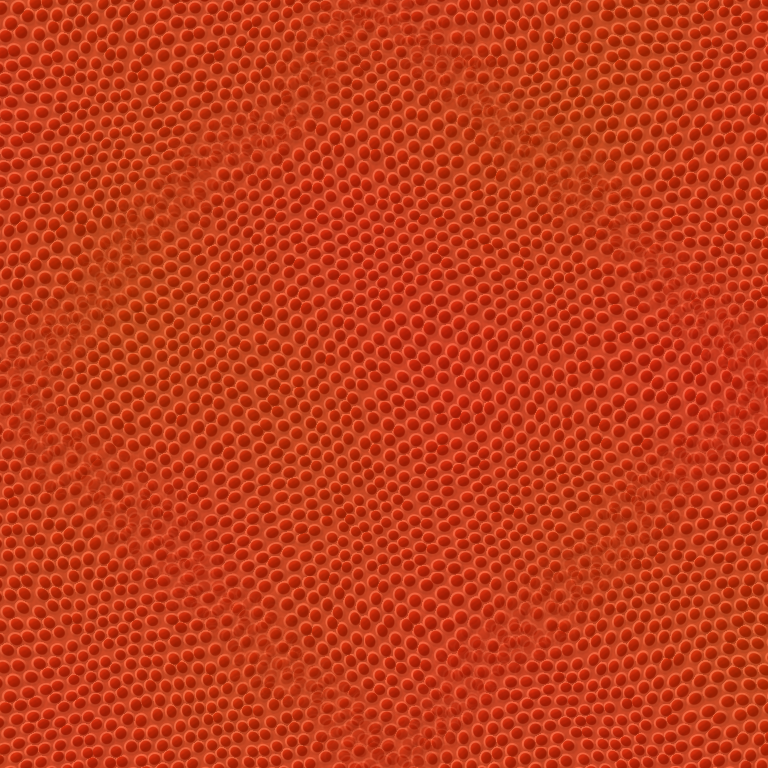
Reproduce this texture procedurally as a Shadertoy shader.

```glsl
// Pebbled orange-red rubber: small red domes with pale rims lit from upper left.
// Two jittered hexagonal lattices cross-fade along a diamond-shaped band,
// and gradient noise bends the rows and drifts the tint.

const float PITCH = 0.0198;       // spacing of the domes in canvas units
const float ROW_HEIGHT = 0.866;   // hexagonal row spacing in cells
const float JITTER = 0.18;        // largest shift of a dome in cells
const float DOME_RADIUS = 0.355;  // in cells
const float RIM_RADIUS = 0.425;
const vec2 LIGHT = vec2(-0.55, 0.835);

const vec3 GROUND = vec3(0.81, 0.285, 0.145);
const vec3 GROUND_SHADE = vec3(0.71, 0.235, 0.11);
const vec3 RIM = vec3(0.95, 0.41, 0.26);
const vec3 DOME_DARK = vec3(0.61, 0.12, 0.015);
const vec3 DOME_MID = vec3(0.70, 0.14, 0.025);
const vec3 DOME_LIT = vec3(0.83, 0.19, 0.05);

vec2 hash2(vec2 p) {
    vec3 q = fract(vec3(p.xyx) * vec3(0.1031, 0.1030, 0.0973));
    q += dot(q, q.yzx + 33.33);
    return fract((q.xx + q.yz) * q.zy);
}

float cornerSlope(vec2 cell, vec2 corner, vec2 local) {
    float angle = 6.2832 * hash2(cell + corner).x;
    return dot(vec2(cos(angle), sin(angle)), local - corner);
}

float gradientNoise(vec2 p) {
    vec2 i = floor(p), f = fract(p);
    vec2 u = f * f * f * (f * (f * 6.0 - 15.0) + 10.0);
    float low = mix(cornerSlope(i, vec2(0, 0), f), cornerSlope(i, vec2(1, 0), f), u.x);
    float high = mix(cornerSlope(i, vec2(0, 1), f), cornerSlope(i, vec2(1, 1), f), u.x);
    return mix(low, high, u.y);
}

mat2 rotation(float angle) {
    float c = cos(angle), s = sin(angle);
    return mat2(c, s, -s, c);
}

// Offset from the nearest dome centre (xy, in cells) and a random value (z)
vec3 nearestDome(vec2 p, float seed) {
    vec3 nearest = vec3(9.0, 9.0, 0.0);
    float baseRow = floor(p.y / ROW_HEIGHT);
    for (int j = -1; j <= 1; j++) {
        float row = baseRow + float(j);
        float shift = 0.5 * mod(row, 2.0);
        for (int i = -1; i <= 1; i++) {
            float column = floor(p.x - shift) + float(i);
            vec2 rnd = hash2(vec2(column, row) + seed);
            float angle = 6.2832 * rnd.x;
            vec2 centre = vec2(column + 0.5 + shift, (row + 0.5) * ROW_HEIGHT);
            centre += JITTER * sqrt(rnd.y) * vec2(cos(angle), sin(angle));
            vec2 v = p - centre;
            if (dot(v, v) < dot(nearest.xy, nearest.xy)) nearest = vec3(v, rnd.x);
        }
    }
    return nearest;
}

// Ground, rim and dome colours for one lattice
vec3 pebbles(vec2 uv, float angle, float seed) {
    vec2 bend = vec2(gradientNoise(uv * 6.0 + seed), gradientNoise(uv * 6.0 + seed + 40.0));
    mat2 turn = rotation(angle);
    vec3 dome = nearestDome(turn * (uv + 0.018 * bend) / PITCH + 200.0, seed);
    vec2 v = dome.xy * turn;
    float dist = length(v);
    float facing = dot(v, LIGHT) / max(dist, 0.001);

    // Ground falls into shade on the far side of each dome
    float shade = smoothstep(0.25, -0.75, facing) * smoothstep(0.68, 0.4, dist);
    vec3 color = mix(GROUND, GROUND_SHADE, 0.15 + 0.8 * shade);

    // Pale rim, strongest toward the light
    float rim = 1.0 - smoothstep(0.02, 0.11, abs(dist - RIM_RADIUS));
    color = mix(color, RIM, rim * mix(0.12, 0.95, smoothstep(-0.5, 0.8, facing)));

    // Dome, glowing near the lit edge and dark at the opposite one
    float slope = dot(v, LIGHT) / DOME_RADIUS + 0.25 * (dome.z - 0.5);
    vec3 body = mix(DOME_DARK, DOME_MID, smoothstep(-0.6, 0.15, slope));
    body = mix(body, DOME_LIT, smoothstep(0.1, 0.85, slope));
    float cover = 1.0 - smoothstep(DOME_RADIUS - 0.055, DOME_RADIUS + 0.055, dist);
    return mix(color, body, cover);
}

void mainImage(out vec4 fragColor, in vec2 fragCoord) {
    vec2 uv = fragCoord / iResolution.y;

    // Cross-fade the lattices where the diamond's edge passes
    vec2 fromCentre = abs(uv - 0.5);
    float edge = fromCentre.x + fromCentre.y - 0.5 + 0.06 * gradientNoise(uv * 7.0);
    float outside = smoothstep(-0.11, 0.11, edge);
    vec3 color = mix(pebbles(uv, 0.35, 3.0), pebbles(uv, -0.2, 71.0), outside);

    // Broad drift between orange and red, faint mottling and fine grain
    float drift = gradientNoise(uv * 3.0 + 9.0);
    float mottle = gradientNoise(uv * 45.0);
    float grain = gradientNoise(uv * 230.0);
    color += vec3(-0.035, 0.04, -0.02) * drift;
    color *= 1.0 + 0.05 * mottle + 0.04 * grain;
    fragColor = vec4(clamp(color, 0.0, 1.0), 1.0);
}
```
